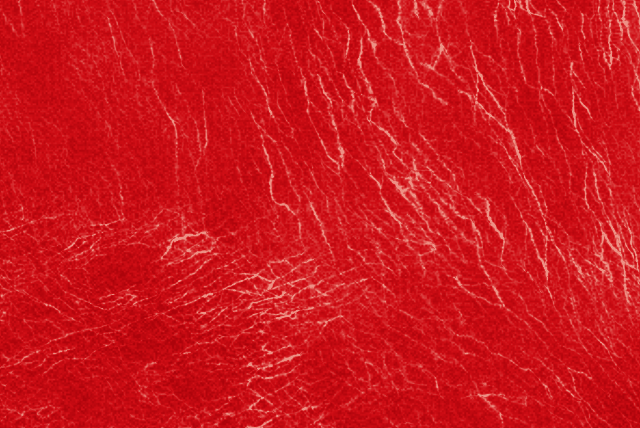
Give the GLSL for this texture, as a Shadertoy shader.

```glsl
// Glossy red leather with pale directional creases, soft sheen and fine grain.

const vec3 DEEP_RED = vec3(0.68, 0.012, 0.042);
const vec3 RED = vec3(0.81, 0.05, 0.08);
const vec3 ROSE = vec3(0.85, 0.23, 0.23);
const vec3 PALE = vec3(0.93, 0.57, 0.52);

const float BASE_TONE = 0.215;
const float GRAIN_SCALE = 230.0;
const float GRAIN_AMOUNT = 0.34;
const float MOTTLE_AMOUNT = 0.20;
const float CREASE_WIDTH = 0.0026;
const float HALO_WIDTH = 0.008;
const float SHADE_WIDTH = 0.011;
const float SHADE_AMOUNT = 0.16;
const float STEEP_ANGLE = -1.24;
const float RISING_ANGLE = 0.42;
const float FALLING_ANGLE = -0.68;
const vec2 LIGHT_DIR = vec2(-0.6, 0.8);

float hash(vec2 p) {
    return fract(sin(dot(p, vec2(127.1, 311.7))) * 43758.5453);
}

vec2 hash2(vec2 p) {
    return vec2(hash(p), hash(p + 17.3));
}

float noise(vec2 p) {
    vec2 i = floor(p), f = fract(p);
    f = f * f * (3.0 - 2.0 * f);
    return mix(mix(hash(i), hash(i + vec2(1, 0)), f.x),
               mix(hash(i + vec2(0, 1)), hash(i + vec2(1, 1)), f.x), f.y);
}

vec2 wobble(vec2 p, float scale) {
    return vec2(noise(p * scale), noise(p * scale + 31.7)) - 0.5;
}

float glow(vec2 p, vec2 center, vec2 size) {
    vec2 d = (p - center) / size;
    return exp(-dot(d, d));
}

// Stretched Voronoi borders: x = lit crease, y = shaded flank.
vec2 creases(vec2 p, float angle, vec2 cell, float seed) {
    vec2 axis = vec2(cos(angle), sin(angle));
    vec2 side = vec2(-axis.y, axis.x);
    vec2 r = vec2(dot(p, axis), dot(p, side));
    float presence = smoothstep(0.25, 0.75, noise(r * vec2(5.0, 15.0) + seed));
    presence *= 0.4 + 0.9 * noise(r * vec2(28.0, 45.0) + seed);

    vec2 q = r / cell + seed;
    vec2 base = floor(q), f = q - base;
    vec2 nearId = vec2(0), nearest = vec2(0);
    float best = 9.0;
    for (int j = -1; j <= 1; j++)
    for (int i = -1; i <= 1; i++) {
        vec2 id = vec2(i, j);
        vec2 d = id + hash2(base + id) - f;
        if (dot(d, d) < best) { best = dot(d, d); nearest = d; nearId = id; }
    }

    float width = CREASE_WIDTH + 0.15 / iResolution.y;
    vec2 result = vec2(0);
    for (int j = -2; j <= 2; j++)
    for (int i = -2; i <= 2; i++) {
        vec2 id = nearId + vec2(i, j);
        vec2 other = id + hash2(base + id) - f;
        vec2 diff = other - nearest;
        if (dot(diff, diff) < 1e-4) continue;
        vec2 n = normalize(diff);
        vec2 slope = n / cell;
        float dist = max(dot(0.5 * (nearest + other), n) / length(slope), 0.0);
        vec2 normal = normalize(slope);
        // Borders along the axis are strong, cross links are faint.
        float chance = hash(2.0 * base + id + nearId + 5.1);
        float strength = mix(0.22, 1.0, smoothstep(0.45, 0.95, abs(normal.y)));
        strength *= mix(0.25, 1.0, chance * chance);
        float line = exp(-dist * dist / (width * width)) + 0.22 * exp(-dist / HALO_WIDTH);
        float facing = max(dot(normal.x * axis + normal.y * side, LIGHT_DIR), 0.0);
        result = max(result, strength * vec2(line, facing * exp(-dist / SHADE_WIDTH)));
    }
    return result * vec2(presence, 0.4 + 0.6 * presence);
}

void mainImage(out vec4 fragColor, in vec2 fragCoord) {
    vec2 p = fragCoord / iResolution.y;

    // Bend the creases broadly, then roughen them.
    vec2 w = p + 0.09 * wobble(p, 2.6) + 0.022 * wobble(p, 13.0);
    w += 0.008 * wobble(p, 42.0) + 0.003 * wobble(p, 115.0);

    // Regions ruled by each crease direction.
    float upper = smoothstep(0.22, 0.58, p.y + 0.12 * smoothstep(0.6, 1.0, p.x));
    float lower = 1.0 - smoothstep(0.36, 0.60, p.y);
    float left = 1.0 - smoothstep(0.60, 1.05, p.x);
    float steep = upper * mix(0.45, 1.0, smoothstep(0.35, 0.95, p.x));
    float rising = lower * left;
    float falling = lower * mix(0.40, 0.85, smoothstep(0.4, 0.9, p.x));

    vec2 crease = 1.15 * steep * creases(w, STEEP_ANGLE, vec2(0.150, 0.042), 3.0);
    crease += 0.70 * steep * creases(w, STEEP_ANGLE + 0.12, vec2(0.070, 0.023), 11.0);
    crease += 1.00 * rising * creases(w, RISING_ANGLE, vec2(0.095, 0.030), 23.0);
    crease += 0.60 * rising * creases(w, RISING_ANGLE - 0.1, vec2(0.050, 0.019), 37.0);
    crease += 0.90 * falling * creases(w, FALLING_ANGLE, vec2(0.090, 0.036), 41.0);
    crease += 0.45 * mix(0.5, 1.0, lower) * creases(w, FALLING_ANGLE, vec2(0.045, 0.026), 53.0);

    // Polished patches catch more light.
    float sheen = glow(p, vec2(0.43, 0.49), vec2(0.07, 0.10))
                + 0.7 * glow(p, vec2(0.70, 0.35), vec2(0.13, 0.10))
                + 0.6 * glow(p, vec2(1.00, 0.72), vec2(0.14, 0.28))
                + 0.9 * glow(p, vec2(1.50, 0.80), vec2(0.06, 0.28))
                + 0.7 * glow(p, vec2(1.47, 0.28), vec2(0.12, 0.08));

    float grain = noise(p * GRAIN_SCALE) - 0.5;
    float mottle = 0.6 * noise(p * 4.0 + 7.0) + 0.4 * noise(p * 17.0) - 0.5;
    float tone = BASE_TONE + GRAIN_AMOUNT * grain + MOTTLE_AMOUNT * mottle;
    tone -= 0.07 * (1.0 - smoothstep(0.0, 0.4, p.y));
    tone += 0.10 * sheen - SHADE_AMOUNT * crease.y;
    tone += 0.85 * crease.x * (1.0 + 0.5 * sheen) * (1.0 + 0.7 * grain);

    vec3 color = mix(DEEP_RED, RED, clamp(tone / 0.3, 0.0, 1.0));
    color = mix(color, ROSE, clamp((tone - 0.3) / 0.3, 0.0, 1.0));
    color = mix(color, PALE, clamp((tone - 0.6) / 0.4, 0.0, 1.0));
    fragColor = vec4(color, 1.0);
}
```
